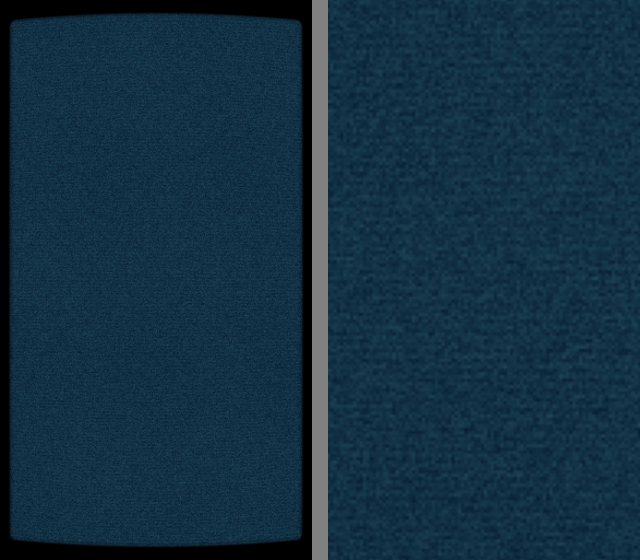
Left: the whole. Right: its middle third, enlarged.
This texture is drawn by a Shadertoy shader. Its source:

```glsl
float hash(vec2 cell) {
    vec3 h = fract(vec3(cell.xyx) * vec3(0.1031, 0.1030, 0.0973));
    h += dot(h, h.yzx + 33.33);
    return fract((h.x + h.y) * h.z);
}

// Smoothly blended cell values, centred on zero
float grain(vec2 p) {
    p -= 0.5;
    vec2 cell = floor(p);
    vec2 f = smoothstep(0.0, 1.0, fract(p));
    float low = mix(hash(cell), hash(cell + vec2(1, 0)), f.x);
    float high = mix(hash(cell + vec2(0, 1)), hash(cell + vec2(1, 1)), f.x);
    return mix(low, high, f.y) - 0.5;
}

float roundedBox(vec2 p, vec2 halfSize, float radius) {
    vec2 q = abs(p) - halfSize + radius;
    return length(max(q, 0.0)) + min(max(q.x, q.y), 0.0) - radius;
}

void mainImage(out vec4 fragColor, in vec2 fragCoord) {
    vec2 uv = fragCoord / iResolution.xy;
    vec2 p = uv * 2.0 - 1.0;
    float aspect = iResolution.x / iResolution.y;

    // Bulging screen outline, in half canvas heights
    vec2 bulged = p / vec2(1.0 - 0.004 * p.y * p.y, 1.0 - 0.031 * p.x * p.x);
    vec2 stretch = vec2(aspect, 1.0);
    float edge = roundedBox(bulged * stretch, vec2(0.939, 0.953) * stretch, 0.022);
    float soft = max(0.005, 1.5 / iResolution.y);
    float screen = 1.0 - smoothstep(-soft, soft, edge);

    // Fine static with short horizontal threads
    vec2 grid = uv * vec2(286.0, 512.0);
    float tone = 1.25 * grain(grid) + 0.75 * grain(grid + 417.0);
    tone += 0.65 * grain(grid * vec2(0.5, 1.0) + 91.0);

    // Curved scanlines and faint broad bands
    tone += 0.16 * sin(bulged.y * 535.0);
    tone += 0.05 * sin(bulged.y * 9.0 + 1.2) + 0.03 * sin(p.x * 7.0 + p.y * 3.0);

    vec3 teal = vec3(0.070, 0.193, 0.270) + vec3(0.033, 0.058, 0.050) * tone;
    teal *= 1.0 - 0.25 * smoothstep(-0.018, 0.0, edge);
    fragColor = vec4(max(teal, 0.0) * screen, 1.0);
}
```
